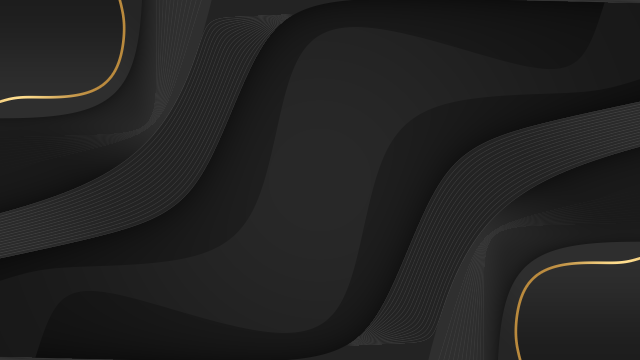
Reproduce this background procedurally as a Shadertoy shader.

```glsl
// Dark layered waves with fine contour lines and gold-rimmed corner panels, point-symmetric about the centre.

// Rounded joint: zero before "at", a ramp of slope one after it.
float bend(float u, float at, float radius) {
    float d = u - at;
    return max(d, 0.0) + radius * log(1.0 + exp(-abs(d) / radius));
}

// Wave profiles: height across the diagonal as a function of position along it.
float outerWave(float u) {
    return 0.106 - 0.5 * u - 0.5 * bend(u, -4.4, 0.2) + 1.75 * bend(u, -1.8, 0.55)
         - 2.9 * bend(u, 2.05, 0.5) + 2.7 * bend(u, 4.2, 0.28);
}
float ribbonFront(float u) {
    return -0.208 - 0.65 * u + 1.1 * bend(u, -2.0, 0.45) - 1.5 * bend(u, 1.7, 0.45);
}
float ribbonBack(float u) {
    return 0.606 - 0.65 * u + 1.35 * bend(u, -1.6, 0.95);
}
float veilFront(float u) {
    return 1.64 - 0.62 * u + 1.15 * bend(u, -1.35, 0.25);
}
float veilBack(float u) {
    return 1.19 - 0.95 * u + 1.95 * bend(u, -1.4, 0.18);
}
float panelEdge(float u) {
    return 1.115 - 1.1 * u + 2.15 * bend(u, -1.43, 0.55);
}
float goldEdge(float u) {
    return 3.15 - 0.55 * u - 0.78 * bend(u, -2.65, 0.1) + 2.55 * bend(u, -1.4, 0.45)
         + 0.8 * bend(u, -0.38, 0.08);
}

// Scales a field to approximate distance, given the size of one pixel.
float toDistance(float field, float px) {
    return field * px / max(length(vec2(dFdx(field), dFdy(field))), 1e-5);
}

float cover(float dist, float px) {
    return clamp(0.5 + dist / px, 0.0, 1.0);
}

// Evenly spaced threads across a strip whose parameter t runs from 0 to 1.
float threads(float t, float count, float px) {
    float slope = max(length(vec2(dFdx(t), dFdy(t))) * count / px, 1e-4);
    float dist = abs(fract(t * count + 0.5) - 0.5) / slope;
    float inside = step(-0.01, t) * step(t, 1.01);
    return inside * cover(0.003 - dist, px);
}

vec3 paintCorner(vec3 color, vec2 p, float px) {
    float u = p.x + p.y;
    float v = p.y - p.x;

    // Broad translucent wave
    float outer = toDistance(v - outerWave(u), px);
    color *= mix(1.0, 0.78, cover(outer, px));

    // Shadow cast by the ribbon, then its body
    float front = toDistance(v - ribbonFront(u), px);
    color *= 1.0 - 0.38 * exp(-max(-front, 0.0) / 0.22) * cover(outer, px);
    float body = 0.137 + 0.03 * smoothstep(-2.5, -4.5, u);
    color = mix(color, vec3(body), cover(front, px));

    // Veil behind the ribbon, shaded where the ribbon lifts off
    float back = toDistance(v - ribbonBack(u), px);
    float veil = mix(0.105, 0.185, smoothstep(-3.0, -0.9, u));
    veil *= 1.0 - 0.4 * exp(-max(back, 0.0) / 0.2) * smoothstep(-1.3, -2.7, u);
    float behind = toDistance(v - veilBack(u), px);
    veil = mix(veil, 0.145, smoothstep(-0.1, 0.3, behind));
    color = mix(color, vec3(veil), cover(back, px));

    // Threads on ribbon and veil
    float near = ribbonFront(u);
    float far = ribbonBack(u) - 1.55 * bend(u, 0.6, 0.1);
    float width = far - near;
    float ribbonThreads = threads((v - near) / max(width, 0.02), 16.0, px);
    color += 0.10 * ribbonThreads * smoothstep(0.0, 0.1, width);
    near = veilFront(u);
    float veilThreads = threads((v - near) / max(veilBack(u) - near, 0.02), 11.0, px);
    color += 0.055 * veilThreads * smoothstep(-4.2, -1.0, u);

    // Corner panel with soft shadow
    float panel = toDistance(v - panelEdge(u), px);
    color *= 1.0 - 0.35 * exp(-max(-panel, 0.0) / 0.13);
    float panelGray = mix(0.18, 0.145, smoothstep(-1.4, -0.1, u));
    color = mix(color, vec3(panelGray), cover(panel, px));

    // Inner plate and gold rim
    float rim = toDistance(v - goldEdge(u), px);
    float plate = mix(0.18, 0.115, smoothstep(0.95, 2.16, p.y));
    color = mix(color, vec3(plate), cover(rim, px));
    float glint = exp(-pow((u + 2.65) / 0.55, 2.0));
    vec3 gold = mix(vec3(0.73, 0.54, 0.24), vec3(1.0, 0.87, 0.56), glint);
    return mix(color, gold, cover(0.016 - abs(rim), px));
}

void mainImage(out vec4 fragColor, in vec2 fragCoord) {
    // Centred coordinates; the canvas is 4.32 units high
    float px = 4.32 / iResolution.y;
    vec2 p = (fragCoord - 0.5 * iResolution.xy) * px;

    // Soft central light
    vec3 color = vec3(mix(0.158, 0.095, smoothstep(0.0, 4.6, length(p))));

    // Same composition in both opposite corners
    color = paintCorner(color, p, px);
    color = paintCorner(color, -p, px);
    fragColor = vec4(color, 1.0);
}
```
